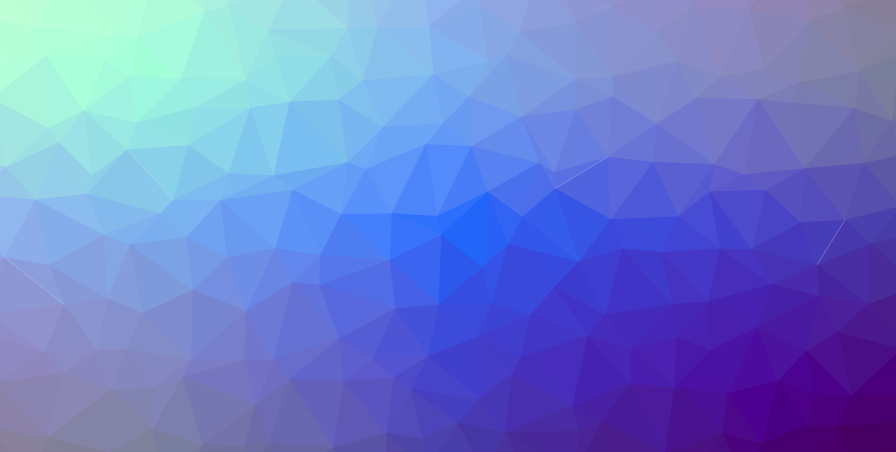
Reproduce this background procedurally as a Shadertoy shader.

```glsl
#define ROWS 9.8
#define CELL_ASPECT 1.03
#define JITTER 0.75
#define LATTICE_SHIFT vec2(0.0, 0.35)
#define FACET_CONTRAST 0.014
#define SEAM_CHANCE 0.04
#define SEAM_WIDTH 0.0016
#define SEAM_STRENGTH 0.33

// Seven evenly spaced stops from mint through blue to dark violet
const vec3 PALETTE[7] = vec3[7](
    vec3(0.75, 1.00, 0.84), vec3(0.63, 1.00, 0.86), vec3(0.47, 0.74, 0.94),
    vec3(0.08, 0.42, 1.00), vec3(0.25, 0.20, 0.78), vec3(0.30, 0.00, 0.62),
    vec3(0.27, 0.00, 0.36));

// Linear RGB to XYZ relative to the white point
const mat3 RGB_TO_XYZ = mat3(
    0.4339, 0.2126, 0.0178,
    0.3762, 0.7152, 0.1095,
    0.1899, 0.0722, 0.8727);

vec2 hash2(vec2 p) {
    vec3 q = fract(p.xyx * vec3(0.1031, 0.1030, 0.0973));
    q += dot(q, q.yzx + 33.33);
    return fract((q.xx + q.yz) * q.zy);
}

// Cube-root XYZ mixes like a perceptual colour space
vec3 toPerceptual(vec3 rgb) {
    return pow(RGB_TO_XYZ * pow(rgb, vec3(2.2)), vec3(1.0 / 3.0));
}

vec3 fromPerceptual(vec3 c) {
    return pow(clamp(inverse(RGB_TO_XYZ) * (c * c * c), 0.0, 1.0), vec3(1.0 / 2.2));
}

vec3 paletteAt(float t) {
    float x = clamp(t, 0.0, 1.0) * 6.0;
    int i = min(int(x), 5);
    return mix(toPerceptual(PALETTE[i]), toPerceptual(PALETTE[i + 1]), x - float(i));
}

// The same palette runs rightward and downward; both are averaged
vec3 gradientColor(vec2 uv) {
    return fromPerceptual(0.5 * (paletteAt(uv.x) + paletteAt(1.0 - uv.y)));
}

// Jittered lattice, in units of canvas height
vec2 cellSize() {
    return vec2(CELL_ASPECT, 1.0) / ROWS;
}

vec2 latticePoint(vec2 id) {
    return (id + LATTICE_SHIFT + JITTER * (hash2(id + 41.0) - 0.5)) * cellSize();
}

float cross2(vec2 a, vec2 b) {
    return a.x * b.y - a.y * b.x;
}

float edgeDistance(vec2 p, vec2 a, vec2 b) {
    return cross2(b - a, p - a) / length(b - a);
}

float segmentDistance(vec2 p, vec2 a, vec2 b) {
    vec2 ab = b - a;
    return length(p - a - ab * clamp(dot(p - a, ab) / dot(ab, ab), 0.0, 1.0));
}

// Positive inside the triangle, negative outside
float triangleDistance(vec2 p, vec2 a, vec2 b, vec2 c) {
    float winding = sign(cross2(b - a, c - a));
    return min(winding * edgeDistance(p, a, b),
           min(winding * edgeDistance(p, b, c), winding * edgeDistance(p, c, a)));
}

// Flat facet: rgb weighted by its coverage, coverage in alpha
vec4 facet(vec2 p, vec2 a, vec2 b, vec2 c, float shade, float aspect, float pixel) {
    float coverage = clamp(0.5 + triangleDistance(p, a, b, c) / pixel, 0.0, 1.0);
    if (coverage <= 0.0) return vec4(0.0);
    vec3 color = gradientColor((a + b + c) / 3.0 / vec2(aspect, 1.0));
    return vec4(color + FACET_CONTRAST * (shade - 0.5), 1.0) * coverage;
}

void mainImage(out vec4 fragColor, in vec2 fragCoord) {
    float pixel = 1.0 / iResolution.y;
    float aspect = iResolution.x * pixel;
    vec2 p = fragCoord * pixel;
    vec2 home = floor(p / cellSize() - LATTICE_SHIFT);
    vec4 sum = vec4(0.0);
    float seam = 0.0;

    for (int j = -1; j <= 1; j++)
    for (int i = -1; i <= 1; i++) {
        vec2 id = home + vec2(i, j);
        vec2 a = latticePoint(id);
        vec2 b = latticePoint(id + vec2(1, 0));
        vec2 c = latticePoint(id + vec2(1, 1));
        vec2 d = latticePoint(id + vec2(0, 1));
        vec2 shade = hash2(id + 7.0);

        // Split each cell along its shorter diagonal
        bool rising = distance(a, c) < distance(b, d);
        vec2 s = rising ? a : b;
        vec2 e = rising ? c : d;
        sum += facet(p, s, e, rising ? b : a, shade.x, aspect, pixel);
        sum += facet(p, s, e, rising ? d : c, shade.y, aspect, pixel);

        // Rare pale hairline on a shared edge
        float present = step(hash2(id + 93.0).x, SEAM_CHANCE);
        float line = segmentDistance(p, s, e) - 0.5 * SEAM_WIDTH;
        seam = max(seam, present * clamp(0.5 - line / pixel, 0.0, 1.0));
    }

    vec3 color = sum.rgb / max(sum.a, 0.0001);
    color = mix(color, vec3(0.85, 0.88, 0.95), SEAM_STRENGTH * seam);
    fragColor = vec4(clamp(color, 0.0, 1.0), 1.0);
}
```
